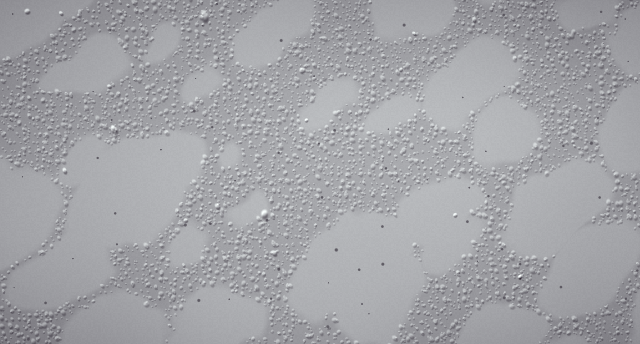
Reproduce this texture procedurally as a WebGL 2 fragment shader.

```glsl
#version 300 es
precision highp float;
precision highp int;

uniform vec2 u_resolution;
out vec4 fragColor;

// Integer hash: three values in 0..1 per cell and layer
vec3 hash3(vec2 cell, int layer) {
    uvec3 v = uvec3(ivec3(ivec2(cell), layer)) * 1664525u + 1013904223u;
    v.x += v.y * v.z; v.y += v.z * v.x; v.z += v.x * v.y;
    v ^= v >> 16u;
    v.x += v.y * v.z; v.y += v.z * v.x; v.z += v.x * v.y;
    return vec3(v >> 8u) / 16777216.0;
}

vec2 smoothNoise(vec2 p, int layer) {
    vec2 cell = floor(p), f = fract(p);
    f = f * f * (3.0 - 2.0 * f);
    vec2 low = mix(hash3(cell, layer).xy, hash3(cell + vec2(1, 0), layer).xy, f.x);
    vec2 high = mix(hash3(cell + vec2(0, 1), layer).xy, hash3(cell + 1.0, layer).xy, f.x);
    return mix(low, high, f.y);
}

// Positive inside the smooth, slanted oval clearings
float clearing(vec2 p) {
    p += 0.09 * (smoothNoise(p * 7.0, 1) - 0.5) + 0.025 * (smoothNoise(p * 24.0, 2) - 0.5);
    vec2 q = p * mat2(0.83, 0.56, -0.56, 0.83) / vec2(0.36, 0.22);
    float inside = -1.0;
    for (int y = -1; y <= 1; y++)
    for (int x = -1; x <= 1; x++) {
        vec2 cell = floor(q) + vec2(x, y);
        vec3 h = hash3(cell, 3);
        vec2 center = cell + 0.2 + 0.6 * h.xy;
        inside = max(inside, mix(0.15, 0.64, h.z) - length(q - center));
    }
    return inside;
}

// One droplet: a lit lobe above, a shaded lobe below
float droplet(vec2 d, float radius) {
    vec2 light = vec2(-0.4, 0.9) * radius;
    float lit = 1.0 - smoothstep(0.3, 1.0, length(d - 0.25 * light) / radius);
    float shade = 1.0 - smoothstep(0.3, 1.0, length(d + 0.55 * light) / radius);
    return lit - 0.85 * shade;
}

// Scattered droplets with sizes in cell units
float dropletLayer(vec2 p, float scale, int layer, float share, vec2 sizes, bool avoidClearings) {
    vec2 q = p * scale;
    float relief = 0.0;
    for (int y = -1; y <= 1; y++)
    for (int x = -1; x <= 1; x++) {
        vec2 cell = floor(q) + vec2(x, y);
        vec3 h = hash3(cell, layer);
        vec3 form = hash3(cell, layer + 1);
        vec2 center = cell + 0.15 + 0.7 * h.xy;
        if (h.z > share) continue;
        if (avoidClearings && clearing(center / scale) > 0.03 * form.z) continue;

        // Random turn and stretch
        vec2 axis = normalize(form.xy - 0.5 + 0.001);
        vec2 d = q - center;
        d += 0.25 * axis * dot(d, axis);
        relief += droplet(d, mix(sizes.x, sizes.y, form.z * form.z));
    }
    return relief;
}

// Tiny dark specks
float specks(vec2 p) {
    vec2 q = p * 10.0, cell = floor(q);
    vec3 h = hash3(cell, 30);
    float radius = mix(0.02, 0.055, hash3(cell, 31).x);
    float d = length(q - cell - 0.1 - 0.8 * h.xy);
    return step(h.z, 0.4) * (1.0 - smoothstep(0.4 * radius, 1.3 * radius, d));
}

void main() {
    vec2 p = gl_FragCoord.xy / u_resolution.y;
    vec2 fromCenter = gl_FragCoord.xy / u_resolution - vec2(0.52, 0.5);

    // Uneven light across the film
    float tone = 0.73 - 0.36 * dot(fromCenter, fromCenter);
    tone += 0.03 * (smoothNoise(p * 3.0, 5).x - 0.5);
    tone -= 0.065 * (1.0 - smoothstep(-0.06, 0.06, clearing(p)));

    // Coarse and fine condensation
    float coarseness = smoothNoise(p * 3.5, 6).y;
    float relief = dropletLayer(p, 50.0, 10, 0.4 + 0.5 * coarseness, vec2(0.3, 0.55), true);
    relief += 0.7 * dropletLayer(p, 76.0, 14, 0.9 - 0.5 * coarseness, vec2(0.3, 0.5), true);
    tone += 0.16 * clamp(relief, -1.0, 1.2);

    // Few large drops, specks and fine grain
    tone += 0.27 * dropletLayer(p, 7.0, 20, 0.2, vec2(0.05, 0.12), false);
    tone = mix(tone, 0.3, 0.8 * specks(p));
    tone += 0.018 * (hash3(floor(p * 276.0), 40).x - 0.5);

    vec3 color = vec3(tone, tone + 0.06 * (tone - 0.58), tone + 0.02);
    fragColor = vec4(clamp(color, 0.0, 1.0), 1.0);
}
```
